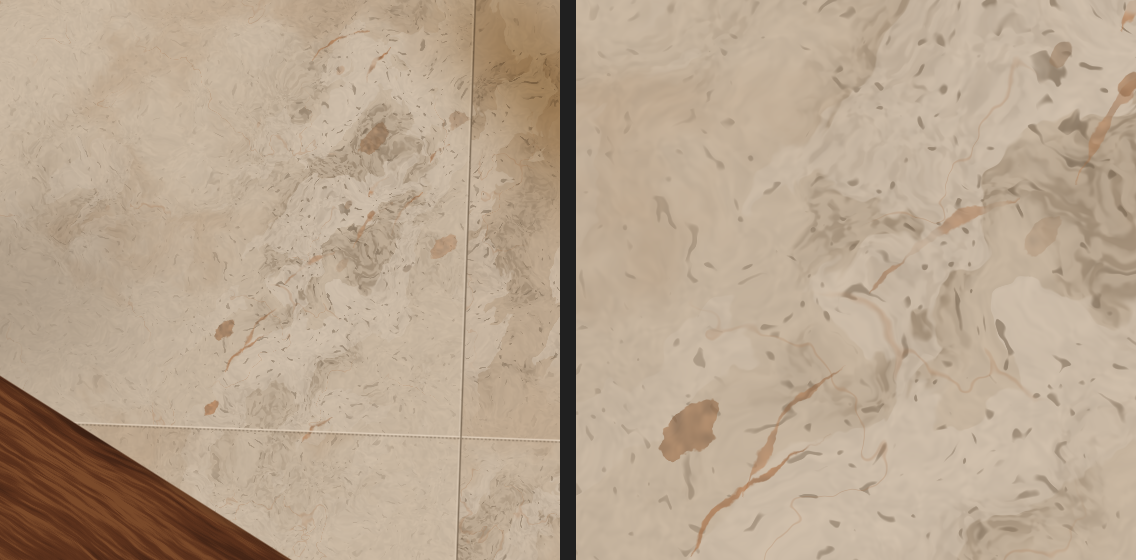
Left: the whole. Right: its middle third, enlarged.
A Shadertoy shader for this texture:

```glsl
const vec3 CREAM = vec3(0.785, 0.715, 0.63);
const vec3 TAN = vec3(0.74, 0.65, 0.55);
const vec3 CHALK = vec3(0.82, 0.76, 0.69);
const vec3 PIT = vec3(0.52, 0.44, 0.35);
const vec3 RUST = vec3(0.64, 0.42, 0.26);
const vec3 SHADOW = vec3(0.57, 0.43, 0.27);
const vec3 WOOD_DARK = vec3(0.27, 0.145, 0.085);
const vec3 WOOD_MID = vec3(0.36, 0.195, 0.11);
const vec3 WOOD_LIGHT = vec3(0.48, 0.29, 0.165);
const vec2 JOINT_X = vec2(0.816, 0.033);    // offset and slope of upright joint
const vec2 JOINT_Y = vec2(0.250, -0.0365);  // offset and slope of level joint
const vec2 WOOD_EDGE = vec2(0.329, -0.632); // offset and slope of board edge
const vec2 BAND_LOW = vec2(0.48, 0.26);     // ends of the weathered band
const vec2 BAND_HIGH = vec2(0.77, 0.97);
const vec2 BAND_SIZE = vec2(0.52, 0.19);
const float BAND_ANGLE = 1.19;
const float JOINT_WIDTH = 0.0012;
const int INCLUSIONS = 10;

float hash(vec2 p) {
    vec3 h = fract(vec3(p.xyx) * 0.1031);
    h += dot(h, h.yzx + 33.33);
    return fract((h.x + h.y) * h.z);
}

float noise(vec2 p) {
    vec2 i = floor(p), f = fract(p);
    f = f * f * (3.0 - 2.0 * f);
    return mix(mix(hash(i), hash(i + vec2(1, 0)), f.x),
               mix(hash(i + vec2(0, 1)), hash(i + vec2(1, 1)), f.x), f.y);
}

float fbm(vec2 p) {
    float sum = 0.0;
    for (float amp = 0.52; amp > 0.03; amp *= 0.5) {
        sum += amp * noise(p);
        p = mat2(1.6, 1.2, -1.2, 1.6) * p + 7.3;
    }
    return sum;
}

float glow(vec2 d) { return exp(-dot(d, d)); }
mat2 turn(float a) { return mat2(cos(a), -sin(a), sin(a), cos(a)); }

// Rust streaks and small stone chips scattered along the band
vec3 addInclusions(vec3 col, vec2 p, float px) {
    vec2 wobble = vec2(fbm(p * 45.0), fbm(p * 45.0 + 19.0)) - 0.5;
    float broken = smoothstep(0.28, 0.5, noise(p * 48.0 + 5.0));
    for (int i = 0; i < INCLUSIONS; i++) {
        float k = float(i);
        vec2 center = mix(BAND_LOW, BAND_HIGH, (k + 0.2) / float(INCLUSIONS));
        center += (vec2(hash(vec2(k, 3.0)), hash(vec2(k, 8.0))) - 0.5) * vec2(0.32, 0.10);
        float size = mix(0.016, 0.065, hash(vec2(k, 14.0)));
        vec2 l = turn(mix(0.35, 1.1, hash(vec2(k, 21.0)))) * (p - center) + wobble * 0.016;
        float s = l.x / size;
        float halfWidth = 0.0045 * (1.0 - s * s) * noise(vec2(s * 4.0, k * 5.0));
        float d = abs(l.y + 0.2 * size * s * s) - halfWidth;
        float ink = (1.0 - smoothstep(-px, 1.5 * px, d)) * step(abs(s), 1.0);
        ink *= mix(0.25, 1.0, broken) * mix(0.4, 0.85, hash(vec2(k, 5.0)));
        col = mix(col, RUST * (0.8 + 0.35 * noise(p * 150.0)), ink);

        center = mix(BAND_LOW - 0.08, BAND_HIGH, hash(vec2(k, 42.0)));
        center.x += (hash(vec2(k, 49.0)) - 0.4) * 0.36;
        float radius = mix(0.006, 0.022, pow(hash(vec2(k, 57.0)), 2.0));
        l = turn(0.7) * (p - center) * vec2(0.8, 1.2) + wobble * radius * 1.8;
        ink = 1.0 - smoothstep(-px, px, length(l) - radius);
        vec3 tint = mix(PIT, RUST, hash(vec2(k, 31.0))) * (0.85 + 0.3 * noise(p * 170.0));
        col = mix(col, tint, ink * mix(0.25, 0.7, hash(vec2(k, 27.0))));
    }
    return col;
}

vec3 stone(vec2 p, vec2 tile, float px) {
    vec2 q = p + tile * vec2(3.1, 5.7);
    vec2 warp = vec2(fbm(q * 12.0), fbm(q * 12.0 + 31.0)) - 0.5;
    vec2 flow = turn(0.85) * q + warp * 0.08;
    float band = glow(turn(BAND_ANGLE) * (p - 0.5 * (BAND_LOW + BAND_HIGH)) / BAND_SIZE);
    band = max(band * (1.0 - 0.5 * tile.x), 0.5 * glow((p - vec2(0.13, 0.66)) / 0.13));
    band = max(band, 0.75 * tile.x * smoothstep(0.4, 0.6, fbm(q * 5.0)));
    // Soft clouds, chalky flakes and grey pitted patches
    vec3 col = mix(TAN, CREAM, smoothstep(0.16, 0.52, fbm(q * 5.0 + warp)));
    col = mix(col, TAN, 0.75 * tile.x * (1.0 - 0.7 * tile.y));
    float worn = smoothstep(0.42, 0.62, fbm(flow * vec2(8.0, 14.0) + 12.0)) * band;
    float grit = smoothstep(0.38, 0.75, noise(flow * 170.0) * 0.55 + noise(flow * 300.0) * 0.45);
    col = mix(col, PIT, worn * (0.17 + 0.42 * grit) + 0.07 * band);
    float flake = smoothstep(0.53, 0.555, fbm(flow * vec2(10.0, 16.0) + 4.0));
    col = mix(col, CHALK, flake * (0.08 + 0.6 * band));
    float pits = smoothstep(0.82, 0.95, noise(flow * 150.0 + 9.0));
    col = mix(col, PIT * 0.9, pits * (0.12 + 0.5 * band));
    // Hairline cracks and fine grain
    float crack = abs(fbm(flow * 5.0 + 50.0) - 0.5);
    crack = (1.0 - smoothstep(0.0, 0.005, crack)) * smoothstep(0.45, 0.7, noise(q * 9.0));
    col = addInclusions(mix(col, RUST, 0.2 * crack), p, px);
    return col * (0.965 + 0.04 * noise(flow * 230.0) + 0.03 * noise(flow * 90.0));
}

vec3 wood(vec2 p, float depth) {
    vec2 g = vec2(dot(p, normalize(vec2(1.0, WOOD_EDGE.y))), depth);
    g.y += 0.03 * (fbm(g * vec2(4.0, 8.0)) - 0.5);
    float rings = 0.5 + 0.5 * sin(g.y * 170.0 + 9.0 * noise(g * vec2(3.0, 14.0)));
    float tone = 0.12 * rings + 0.6 * fbm(g * vec2(14.0, 190.0)) + 0.14;
    tone += 0.55 * (fbm(g * vec2(3.0, 22.0)) - 0.5);
    vec3 col = mix(WOOD_DARK, WOOD_MID, smoothstep(0.2, 0.5, tone));
    col = mix(col, WOOD_LIGHT, smoothstep(0.46, 0.72, tone));
    return col * mix(0.82, 1.0, smoothstep(0.0, 0.02, depth));
}

void mainImage(out vec4 fragColor, in vec2 fragCoord) {
    vec2 p = fragCoord / iResolution.xy;
    float px = 1.0 / iResolution.y;
    vec2 d = p - vec2(JOINT_X.x, JOINT_Y.x) - vec2(JOINT_X.y, JOINT_Y.y) * p.yx;
    vec3 col = stone(p, vec2(step(0.0, d.x), step(d.y, 0.0)), px);
    // Joints: a pale lip beside a dark groove
    vec4 gap = abs(vec4(d.y, d.y + 0.003, d.x + 0.003, d.x)) - JOINT_WIDTH;
    vec4 line = 1.0 - smoothstep(-px, px, gap);
    line.y *= 0.6 + 0.4 * sin(p.x * 900.0);
    col = mix(col, CHALK * 1.08, max(line.x * 0.9, line.z * 0.5));
    col = mix(col, PIT * 0.85, max(line.y * 0.55, line.w * 0.85));
    // Shade at the left and upper right
    col *= 1.0 - vec3(0.13, 0.14, 0.15) * glow((p - vec2(0.0, 0.46)) / vec2(0.27, 0.19));
    vec2 shade = turn(-0.95) * (p - vec2(0.97, 0.85)) / vec2(0.25, 0.115);
    col = mix(col, SHADOW * (col / TAN), 0.85 * glow(shade));
    // Board across the lower left corner
    float depth = (WOOD_EDGE.x + WOOD_EDGE.y * p.x - p.y) / length(vec2(1.0, WOOD_EDGE.y));
    fragColor = vec4(mix(col, wood(p, depth), smoothstep(-px, px, depth)), 1.0);
}
```
